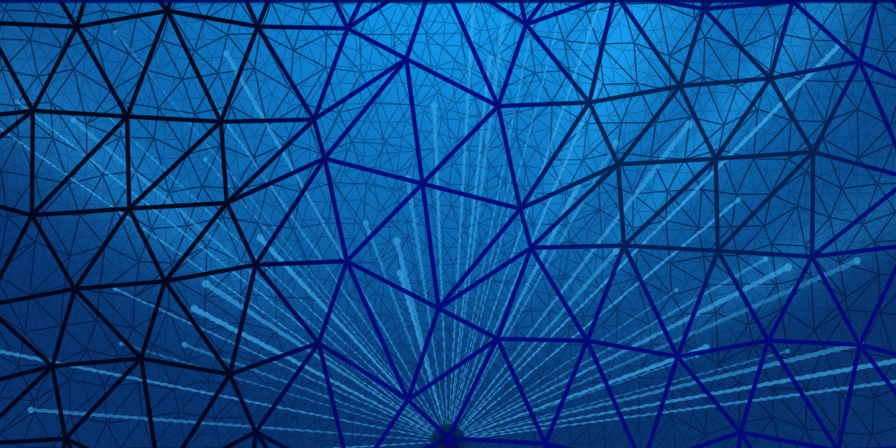
Give the GLSL for this background, as a Shadertoy shader.

```glsl
// Blue glow with light streaks fanning up from below, behind a dark triangulated web.

float hash(float n) {
    return fract(sin(n * 12.99) * 4375.85);
}

// Antialiased line of half width w at distance d
float stroke(float d, float w) {
    float px = 1.0 / iResolution.y;
    return 1.0 - smoothstep(w - px, w + px, d);
}

float segment(vec2 p, vec2 a, vec2 b) {
    vec2 ab = b - a;
    return length(p - a - ab * clamp(dot(p - a, ab) / dot(ab, ab), 0.0, 1.0));
}

// Node of a staggered lattice, shifted by nested sines
vec2 node(vec2 c) {
    vec2 phase = vec2(dot(c, vec2(12.71, 31.17)), dot(c, vec2(26.95, 18.33)));
    return vec2(c.x + 0.5 * c.y, c.y) + 0.34 * sin(phase + 3.0 * sin(c.yx * 2.3));
}

// Distance to the nearest edge of the triangulated lattice
float web(vec2 p, float scale) {
    p *= scale;
    vec2 home = round(vec2(p.x - 0.5 * p.y, p.y));
    float d = 9.0;
    for (int j = -1; j <= 1; j++)
    for (int i = -1; i <= 1; i++) {
        vec2 c = home + vec2(i, j);
        vec2 a = node(c);
        d = min(d, segment(p, a, node(c + vec2(1, 0))));
        d = min(d, segment(p, a, node(c + vec2(0, 1))));
        d = min(d, segment(p, a, node(c + vec2(-1, 1))));
    }
    return d / scale;
}

// Streaks that widen outwards and end in round heads
float streaks(vec2 p) {
    float light = 0.0;
    float ragged = 0.0009 * sin(p.x * 310.0 + 2.0 * sin(p.y * 270.0));
    for (float i = 0.0; i < 46.0; i++) {
        float angle = 3.1416 * (i + hash(i + 3.0)) / 46.0;
        angle += 0.07 * sin(6.0 * angle + 1.2);
        float upright = exp(-pow((angle - 1.8) / 0.25, 2.0));
        float reach = mix(0.5 + 0.85 * hash(i + 71.0), 0.35 + 0.25 * hash(i + 9.0), upright);
        vec2 dir = vec2(cos(angle), sin(angle));
        float along = dot(p, dir);
        float d = segment(p, dir * 0.04, dir * reach);
        float width = 0.001 + 0.005 * hash(i + 27.0) * clamp(along / reach, 0.0, 1.0);
        float head = stroke(length(p - dir * reach), width + 0.003);
        float body = stroke(d + ragged, width) * (0.45 + 0.4 * hash(i + 55.0));
        light = max(light, max(body, 0.7 * head));
    }
    return light;
}

void mainImage(out vec4 fragColor, in vec2 fragCoord) {
    vec2 p = fragCoord / iResolution.y;
    p.x += 1.0 - 0.5 * iResolution.x / iResolution.y;

    // Glow from the top centre, dimming to the sides and floor
    float fade = length((p - vec2(1.02, 1.02)) * vec2(0.72, 0.95));
    vec3 color = mix(vec3(0.06, 0.60, 0.93), vec3(0.05, 0.43, 0.72), smoothstep(0.0, 0.5, fade));
    color = mix(color, vec3(0.03, 0.20, 0.43), smoothstep(0.4, 1.0, fade));

    // Soft beams behind the streaks
    vec2 q = p - vec2(1.0, 0.015);
    float radius = length(q);
    float angle = atan(q.y, q.x);
    float beams = exp(-pow((angle - 1.15) / 0.10, 2.0))
                + exp(-pow((angle - 0.86) / 0.05, 2.0))
                + exp(-pow((angle - 0.48) / 0.08, 2.0))
                + exp(-pow((angle - 2.47) / 0.10, 2.0));
    color += vec3(0.03, 0.11, 0.12) * beams * smoothstep(0.2, 0.9, radius);

    // Fine web, small and faint towards the lower middle
    float side = smoothstep(0.25, 0.85, abs(p.x - 1.0) + 0.45 * p.y);
    vec3 fineInk = vec3(0.02, 0.07, 0.22);
    float coarse = stroke(web(p + 3.1, 13.0), 0.0013);
    float fine = stroke(web(p + 7.7, 25.0), 0.0009);
    color = mix(color, fineInk, coarse * mix(0.25, 0.75, side));
    color = mix(color, fineInk, fine * mix(0.40, 0.28, side));

    // Streaks and the dark spot they spring from
    color = mix(color, vec3(0.24, 0.68, 0.92), 0.85 * streaks(q));
    color = mix(color, vec3(0.01, 0.03, 0.12), 0.8 * exp(-radius * radius * 900.0));

    // Bold web: black at left, navy in the middle, slate at upper right
    vec3 ink = mix(vec3(0.01, 0.02, 0.10), vec3(0.01, 0.03, 0.47), smoothstep(0.45, 0.85, p.x));
    float slate = 1.0 - smoothstep(0.18, 0.40, length((p - vec2(1.56, 0.66)) * vec2(0.8, 1.0)));
    ink = mix(ink, vec3(0.02, 0.12, 0.30), slate);
    color = mix(color, ink, 0.96 * stroke(web(p - vec2(0.943, 0.59), 4.8), 0.0048));

    // Navy rim along the top
    color = mix(color, vec3(0.01, 0.04, 0.36), 0.9 * smoothstep(0.990, 0.997, p.y));
    fragColor = vec4(color, 1.0);
}
```
